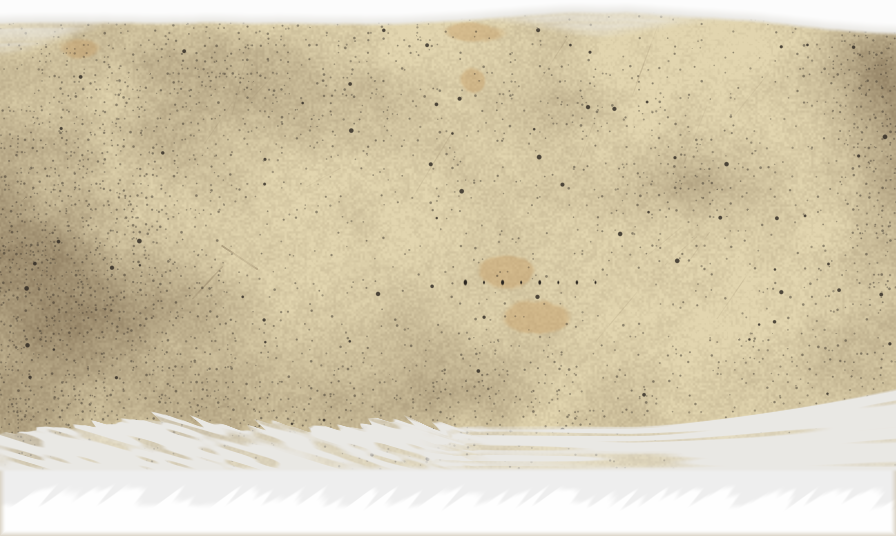
Write a Shadertoy shader that draws this texture.

```glsl
// Aged, speckled parchment framed by white brush strokes above and below.
const float ASPECT = 1.673;
const vec3 CREAM = vec3(0.885, 0.835, 0.685);
const vec3 UMBER = vec3(0.54, 0.47, 0.36);
const vec3 RUST = vec3(0.78, 0.62, 0.40);
const vec3 INK = vec3(0.16, 0.14, 0.12);
const vec3 PAINT = vec3(0.915, 0.91, 0.895);

float hash(vec2 p) {
    vec3 q = fract(vec3(p.xyx) * 0.1031);
    q += dot(q, q.yzx + 33.33);
    return fract((q.x + q.y) * q.z);
}

float noise(vec2 p) {
    vec2 i = floor(p), f = fract(p);
    f = f * f * (3.0 - 2.0 * f);
    return mix(mix(hash(i), hash(i + vec2(1, 0)), f.x),
               mix(hash(i + vec2(0, 1)), hash(i + vec2(1, 1)), f.x), f.y);
}

float fbm(vec2 p) {
    float sum = 0.0, amp = 0.5;
    for (int i = 0; i < 5; i++) {
        sum += amp * noise(p);
        p = mat2(1.6, 1.2, -1.2, 1.6) * p + 17.3;
        amp *= 0.5;
    }
    return sum;
}

float bump(float x, float centre, float width) {
    float d = (x - centre) / width;
    return exp(-d * d);
}

float blob(vec2 p, vec2 centre, vec2 radii) {
    vec2 d = (p - centre) / radii;
    return exp(-dot(d, d));
}

float segment(vec2 p, vec2 a, vec2 b, float width, float aa) {
    vec2 d = b - a;
    float t = clamp(dot(p - a, d) / dot(d, d), 0.0, 1.0);
    return 1.0 - smoothstep(width, width + aa, length(p - a - d * t));
}

// One randomly sized dot in some of the cells of a grid
float specks(vec2 p, float cells, float density, float radius, float aa) {
    vec2 id = floor(p * cells);
    vec2 centre = (id + 0.25 + 0.5 * vec2(hash(id + 3.1), hash(id + 8.7))) / cells;
    float r = radius * (0.4 + 0.6 * hash(id + 21.0));
    return step(hash(id + 50.0), density) * (1.0 - smoothstep(r - 0.5 * aa, r + aa, length(p - centre)));
}

// Broad darkening, worn patches and corners
float ageing(vec2 p) {
    float a = 0.42 * blob(p, vec2(0.07, 0.45), vec2(0.26, 0.22));
    a += 0.26 * blob(p, vec2(0.13, 0.68), vec2(0.28, 0.24));
    a += 0.24 * blob(p, vec2(0.45, 0.88), vec2(0.32, 0.12));
    a += 0.34 * blob(p, vec2(1.28, 0.67), vec2(0.13, 0.06));
    a += 0.45 * blob(p, vec2(1.69, 0.67), vec2(0.10, 0.24));
    a += 0.38 * blob(p, vec2(1.67, 0.86), vec2(0.13, 0.11));
    a += 0.30 * blob(p, vec2(0.20, 0.22), vec2(0.36, 0.10));
    a += 0.24 * blob(p, vec2(0.87, 0.26), vec2(0.27, 0.09));
    a += 0.17 * blob(p, vec2(1.50, 0.33), vec2(0.16, 0.08));
    a += 0.18 * blob(p, vec2(1.12, 0.81), vec2(0.14, 0.06));
    return a;
}

vec3 parchment(vec2 p, float aa) {
    float cloud = fbm(p * 5.0), age = ageing(p);
    float tone = age * (0.45 + 1.1 * cloud) + 0.55 * (cloud - 0.38);
    tone += 0.20 * (noise(p * 240.0) - 0.5) + 0.12 * (fbm(p * 50.0) - 0.5);
    vec3 col = mix(CREAM, UMBER, clamp(tone, 0.0, 1.0));
    // Rusty water stains
    float stain = blob(p, vec2(0.945, 0.495), vec2(0.055, 0.035)) + blob(p, vec2(1.0, 0.41), vec2(0.07, 0.035))
        + 0.7 * blob(p, vec2(0.88, 0.85), vec2(0.03)) + 0.7 * blob(p, vec2(0.89, 0.94), vec2(0.08, 0.025))
        + 0.6 * blob(p, vec2(0.15, 0.91), vec2(0.06, 0.03));
    col = mix(col, RUST, 0.45 * smoothstep(0.32, 0.5, stain * (0.4 + fbm(p * 18.0))));
    // Scratches
    float scratch = segment(p, vec2(0.36, 0.443), vec2(0.415, 0.502), 0.0005, aa)
        + segment(p, vec2(0.415, 0.541), vec2(0.48, 0.498), 0.0008, aa);
    for (int i = 0; i < 16; i++) {
        float k = float(i);
        vec2 a = vec2(0.3 + 1.1 * hash(vec2(k, 1.0)), 0.25 + 0.6 * hash(vec2(k, 2.0)));
        vec2 run = vec2(0.02 + 0.07 * hash(vec2(k, 3.0)), 0.03 + 0.11 * hash(vec2(k, 4.0)));
        scratch += 0.35 * segment(p, a, a + run, 0.0002, aa);
    }
    col = mix(col, UMBER, 0.55 * min(scratch, 1.0) * noise(p * 60.0 + 4.0));
    // Specks, denser on worn paper, and a row of punched dots
    float dots = 0.45 * specks(p, 75.0, 0.07 + 0.5 * age, 0.0020, aa);
    dots = max(dots, 0.8 * specks(p + 0.37, 20.0, 0.13, 0.0040, aa));
    dots = max(dots, 0.35 * specks(p + 0.11, 130.0, 0.03 + 0.45 * age, 0.0016, aa));
    for (int i = 0; i < 8; i++) {
        vec2 d = p - vec2(0.869 + 0.0347 * float(i), 0.473);
        float r = i % 2 == 0 ? 0.0040 - 0.0002 * float(i) : 0.0022;
        dots = max(dots, 1.0 - smoothstep(r - aa, r + aa, length(d * vec2(1.3, 0.8))));
    }
    return mix(col, INK, dots);
}

vec3 topPaint(vec3 col, vec2 p, float u, float aa) {
    float rough = 0.008 * (fbm(vec2(u * 16.0, 2.0)) - 0.5);
    float edge = 0.954 + 0.021 * bump(u, 0.68, 0.14) - 0.020 * smoothstep(0.83, 1.0, u) + rough;
    float veil = edge - 0.058 * (1.0 - smoothstep(0.0, 0.15, u)) - 0.045 * bump(u, 0.67, 0.09) - 0.004;
    float streak = noise(vec2(u * 5.0, (p.y - edge) * 180.0));
    col = mix(col, PAINT, smoothstep(veil - aa, veil + 0.025, p.y) * (0.30 + 0.35 * streak));
    vec3 white = mix(PAINT, vec3(0.99), smoothstep(0.0, 0.025, p.y - edge));
    return mix(col, white, smoothstep(edge - 0.004, edge + 0.007, p.y));
}

vec3 bottomPaint(vec3 col, vec2 p, float u, float aa) {
    float feather = 1.0 - smoothstep(0.46, 0.56, u);
    float edge = 0.204 + 0.07 * pow(max((u - 0.7) / 0.3, 0.0), 1.5) - 0.015 * bump(u, 0.0, 0.04)
        + 0.018 * bump(u, 0.18, 0.07) + 0.016 * bump(u, 0.44, 0.04);
    float bristle = noise(vec2((p.x + 1.7 * p.y) * 65.0, p.y * 12.0));
    edge += feather * 0.026 * (bristle - 0.55);
    float v = (p.y - 0.12) / (edge - 0.12);
    // Long bristle gaps follow the edge; short slanted ones fray the left
    float gaps = smoothstep(0.57, 0.82, noise(vec2(u * 7.0, v * 13.0 + 2.0 * u)));
    float frayed = smoothstep(0.52, 0.82, noise(vec2(p.x * 18.0, (p.y + 0.30 * p.x) * 120.0)));
    float gap = mix(gaps * 0.65, frayed * 0.60, feather) * smoothstep(0.0, 0.15, v);
    col = mix(col, PAINT, smoothstep(edge - aa, edge + aa, 2.0 * edge - p.y) * (1.0 - gap));
    // Pale wash with hatched strokes fading to white
    float hatch = noise(vec2((p.x - 1.1 * p.y) * 75.0, p.y * 14.0));
    float limit = 0.068 + 0.020 * (fbm(vec2(u * 9.0, 7.0)) - 0.5) + 0.045 * (hatch - 0.5);
    vec3 wash = mix(vec3(0.995), vec3(0.935), smoothstep(limit - 0.006, limit + 0.012, p.y));
    float side = min(min(p.x, ASPECT - p.x), p.y);
    wash = mix(vec3(0.84, 0.81, 0.75), wash, smoothstep(-0.004, 0.012, side));
    return mix(col, wash, 1.0 - smoothstep(0.118, 0.126, p.y));
}

void mainImage(out vec4 fragColor, in vec2 fragCoord) {
    vec2 uv = fragCoord / iResolution.xy;
    vec2 p = uv * vec2(ASPECT, 1.0);
    float aa = 1.0 / iResolution.y;
    vec3 col = parchment(p, aa);
    col = topPaint(col, p, uv.x, aa);
    col = bottomPaint(col, p, uv.x, aa);
    fragColor = vec4(col, 1.0);
}
```
